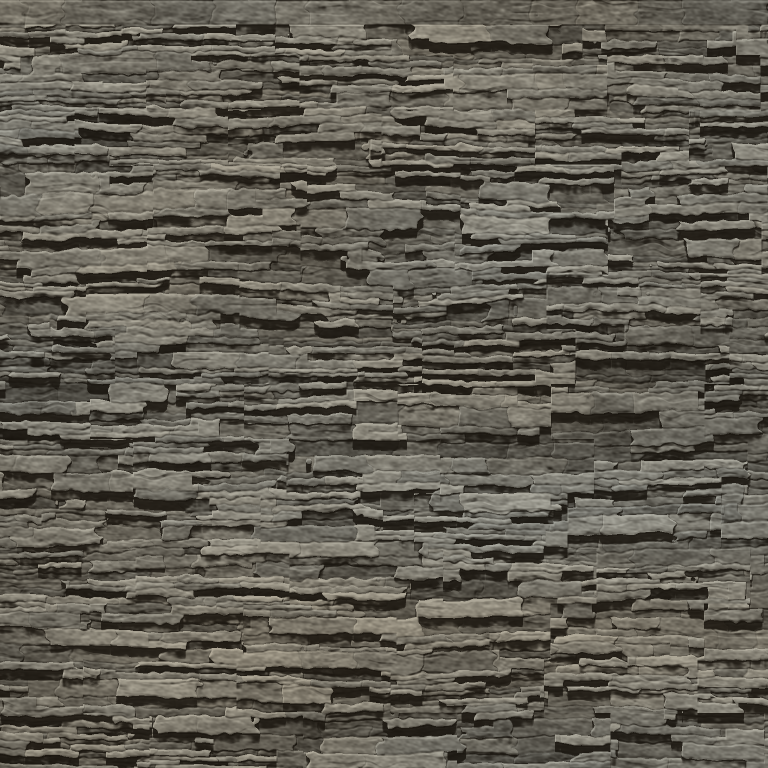
Write a WebGL 1 fragment shader that draws this texture.

```glsl
precision highp float;
// Dry stacked ledge stone: thin uneven courses, split into strips and stones.
// Each stone has its own depth; a short upward march casts the dark shadows,
// and the slope of the rough relief lights the faces from above.

uniform vec2 u_resolution;

#define COURSES 44.0        // courses over the canvas height
#define STONES 12.0         // stones over the canvas width
#define CAP_Y 0.968         // start of the row of large blocks on top
#define JOINT 0.0026        // width of the worn stone edge
#define ROUGHNESS 0.62      // relief of the stone faces
#define SHADOW_SLOPE 36.0   // larger values give shorter shadows
#define SHADOW_STEP 0.0017
#define RELIEF 0.75         // strength of the slope lighting
#define EXPOSURE 0.66
#define SHADE_COLOR vec3(0.100, 0.083, 0.058)
#define LIGHT_COLOR vec3(0.620, 0.608, 0.560)

float hash(vec2 p) {
  return fract(sin(dot(p, vec2(127.1, 311.7))) * 43758.5453);
}

float noise(vec2 p) {
  vec2 i = floor(p), f = fract(p);
  f = f * f * (3.0 - 2.0 * f);
  return mix(mix(hash(i), hash(i + vec2(1.0, 0.0)), f.x),
             mix(hash(i + vec2(0.0, 1.0)), hash(i + vec2(1.0)), f.x), f.y);
}

// Chipped, mostly horizontal grain of the stone faces, around zero
float grain(vec2 p) {
  p.x += 0.35 * p.y;
  return 0.32 * noise(p * vec2(38.0, 95.0)) + 0.38 * noise(p * vec2(95.0, 190.0))
       + 0.30 * noise(p * vec2(190.0, 300.0)) - 0.5;
}

// Thin horizontal cracks, 0 to 1, broken along their length
float cracks(vec2 p) {
  float layer = noise(vec2(p.x * 16.0, p.y * 170.0 + 2.0 * noise(p * 40.0)));
  return 1.0 - smoothstep(0.12, 0.36, layer);
}

// Returns the height of the wall surface and the tone of the stone
vec2 wall(vec2 p) {
  float cap = step(CAP_Y, p.y);

  // Wavy courses with chipped edges, shifted between broad panels
  float panel = floor(p.x * 5.0 + 0.6 * hash(vec2(floor(p.y * 14.0), 3.0)));
  float wave = 0.65 * noise(vec2(p.x * 4.0, p.y * 18.0))
             + 0.20 * noise(p * vec2(40.0, 60.0)) + 0.15 * noise(p * vec2(120.0, 90.0));
  float level = p.y * COURSES + wave + hash(vec2(panel, 8.0));
  level = mix(level, 90.0 + 0.999 * (p.y - CAP_Y) / (1.0 - CAP_Y), cap);
  float course = floor(level);

  // One to three strips in each stretch of a course
  float stretch = floor(p.x * 4.5 + 9.0 * hash(vec2(course, 1.0)));
  float count = mix(1.0 + floor(3.0 * hash(vec2(stretch, course))), 1.0, cap);
  float split = pow(fract(level), mix(0.75, 1.35, hash(vec2(course, stretch + 40.0)))) * count;
  float strip = course * 4.0 + floor(split);

  // Stones of random length along the strip
  float along = p.x * STONES + 17.0 * hash(vec2(strip, 5.0)) + 0.18 * noise(p * 110.0);
  float cell = floor(along);
  float left = cell + 0.75 * hash(vec2(cell, strip));
  float right = cell + 1.0 + 0.75 * hash(vec2(cell + 1.0, strip));
  if (along < left) {
    right = left;
    cell -= 1.0;
    left = cell + 0.75 * hash(vec2(cell, strip));
  }
  vec2 id = vec2(cell, strip + 7.0);

  // Worn edges, then depth and roughness
  float thickness = mix(1.0 / COURSES, 1.0 - CAP_Y, cap) / count;
  float edgeY = min(fract(split), 1.0 - fract(split)) * thickness;
  float edgeX = min(along - left, right - along) / STONES;
  float worn = 0.22 * (1.0 - smoothstep(0.0, JOINT, edgeY))
             + 0.14 * (1.0 - smoothstep(0.0, JOINT, edgeX));
  float depth = smoothstep(0.08, 0.78, hash(id));
  depth = mix(depth, 0.4 + 0.4 * hash(id), cap);
  float height = depth - worn + ROUGHNESS * grain(p) - 0.20 * cracks(p);
  return vec2(height, hash(id + 31.0));
}

vec3 stoneColor(vec2 p) {
  vec2 here = wall(p);

  // Shadow from the stones that stand out above
  float cover = 0.0;
  for (int k = 1; k <= 8; k++) {
    float rise = float(k) * SHADOW_STEP;
    cover = max(cover, wall(p + vec2(0.0, rise)).x - here.x - rise * SHADOW_SLOPE);
  }
  float shadow = smoothstep(0.02, 0.50, cover);

  // Light from above and slightly from the left
  float slope = here.x - wall(p + vec2(-0.0010, 0.0020)).x;
  float patches = noise(p * vec2(5.0, 9.0) + 4.0);
  float light = EXPOSURE * mix(0.74, 1.14, clamp(here.x, 0.0, 1.0));
  light += 0.24 * (here.y - 0.5) + 0.16 * (patches - 0.5) + 0.50 * grain(p * 1.3 + 2.0);
  light += clamp(RELIEF * slope, -0.26, 0.28);
  light *= 1.0 - 0.86 * shadow;

  // Faint warm and cool weathering
  vec3 color = mix(SHADE_COLOR, LIGHT_COLOR, clamp(light, 0.0, 1.1));
  float warmth = noise(p * vec2(3.0, 6.0) + 20.0) + 0.4 * here.y - 0.65;
  return color * (1.0 + warmth * vec3(0.04, 0.0, -0.05));
}

void main() {
  // Four samples per pixel smooth the edges
  vec3 sum = vec3(0.0);
  for (int j = 0; j < 4; j++) {
    vec2 shift = vec2(mod(float(j), 2.0), floor(float(j) / 2.0)) * 0.5 - 0.25;
    sum += stoneColor((gl_FragCoord.xy + shift) / u_resolution);
  }
  gl_FragColor = vec4(sum / 4.0, 1.0);
}
```
